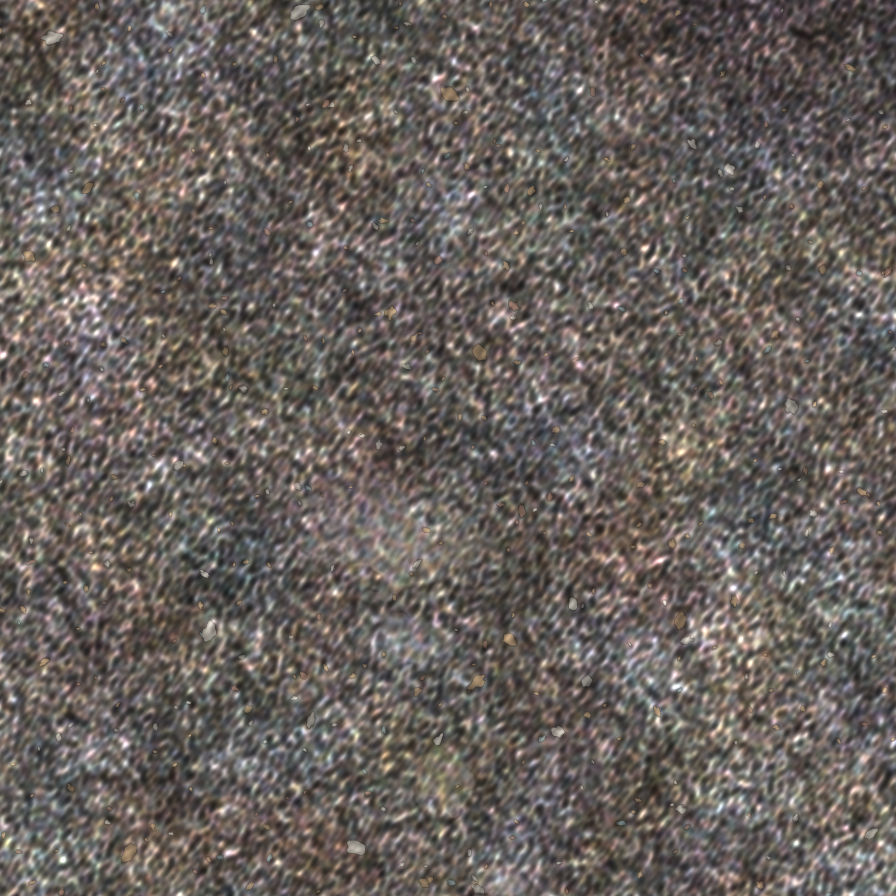
Write a Shadertoy shader that draws this texture.

```glsl
const vec3  SOIL_COLOR    = vec3(0.386, 0.360, 0.344);
const float CONTRAST      = 0.30;   // spread of the logarithmic brightness
const vec2  STREAK_FREQ   = vec2(88.0, 165.0);
const float STREAK_ANGLE  = 0.95;
const float GRAIN_FREQ    = 105.0;
const float CLUMP_FREQ    = 38.0;
const float PATCH_FREQ    = 13.0;
const float BROAD_FREQ    = 4.0;
const vec3  WARM_SHIFT    = vec3(0.040, 0.0, -0.050);
const vec3  GREEN_SHIFT   = vec3(-0.020, 0.018, -0.012);

const vec2  DUSK_CENTER   = vec2(0.88, 1.05);
const float DUSK_RADIUS   = 0.36;
const vec3  DUSK_TINT     = vec3(0.0, -0.03, 0.07);

const float EDGE_SOFTNESS = 0.0020;
const vec2  STONE_RADIUS  = vec2(0.006, 0.013);
const vec2  SPECK_RADIUS  = vec2(0.0028, 0.0056);
const vec3  TAN_STONE     = vec3(0.70, 0.59, 0.46);
const vec3  PALE_STONE    = vec3(0.73, 0.71, 0.67);
const vec3  ROSY_STONE    = vec3(0.60, 0.47, 0.41);
const vec3  BLUE_STONE    = vec3(0.54, 0.61, 0.62);

// Pale crusts: center, then half size
const int   CRUST_COUNT   = 4;
const vec4  CRUSTS[CRUST_COUNT] = vec4[](
    vec4(0.440, 0.405, 0.110, 0.052), vec4(0.455, 0.285, 0.055, 0.026),
    vec4(0.495, 0.130, 0.028, 0.036), vec4(0.560, 0.020, 0.032, 0.020));

vec3 hash3(vec2 cell) {
    vec3 p = fract(cell.xyx * vec3(0.1031, 0.1030, 0.0973));
    p += dot(p, p.yxz + 33.33);
    return fract((p.xxy + p.yzz) * p.zyx);
}

mat2 rotation(float angle) {
    float c = cos(angle), s = sin(angle);
    return mat2(c, -s, s, c);
}

float cornerSlope(vec2 cell, vec2 offset) {
    return dot(hash3(cell).xy * 2.0 - 1.0, offset);
}

// Gradient noise scaled to a standard deviation near one
float noise(vec2 p) {
    vec2 cell = floor(p), f = p - cell;
    vec2 w = f * f * (3.0 - 2.0 * f);
    vec2 e = vec2(0.0, 1.0);
    float low  = mix(cornerSlope(cell, f), cornerSlope(cell + e.yx, f - e.yx), w.x);
    float high = mix(cornerSlope(cell + e, f - e), cornerSlope(cell + 1.0, f - 1.0), w.x);
    return 5.8 * mix(low, high, w.y);
}

vec3 stoneColor(float pick) {
    vec3 color = mix(TAN_STONE, PALE_STONE, step(0.42, pick));
    color = mix(color, ROSY_STONE, step(0.74, pick));
    return mix(color, BLUE_STONE, step(0.90, pick));
}

// Scattered oval stones: color in rgb, coverage in a
vec4 stones(vec2 uv, float density, float share, vec2 radii, float seed) {
    vec4 result = vec4(0.0);
    vec2 home = floor(uv * density);
    for (int y = -1; y <= 1; y++)
    for (int x = -1; x <= 1; x++) {
        vec2 cell = home + vec2(x, y);
        vec3 place = hash3(cell + seed);
        vec3 form = hash3(cell + seed + 57.0);
        if (place.z > share) continue;
        float radius = mix(radii.x, radii.y, form.x * form.x);
        vec2 q = rotation(form.y * 3.14) * (uv - (cell + place.xy) / density);
        q.y *= mix(1.2, 2.0, form.z);
        float bump = 0.12 * radius * noise(q / radius * 1.3 + cell);
        float d = length(q) - radius + bump;
        float cover = 1.0 - smoothstep(-EDGE_SOFTNESS, EDGE_SOFTNESS, d);
        vec3 color = stoneColor(fract(form.x * 7.0 + form.z * 5.0));
        color *= 0.97 - 0.18 * smoothstep(-radius, 0.0, d);
        result = mix(result, vec4(color, 1.0), cover);
    }
    return result;
}

void mainImage(out vec4 fragColor, in vec2 fragCoord) {
    vec2 uv = fragCoord / iResolution.y;
    vec2 turned = rotation(0.5) * uv;

    // Layers of grain, from fine to broad
    float streak = noise(rotation(STREAK_ANGLE) * uv * STREAK_FREQ + 11.0);
    float grain  = noise(turned * GRAIN_FREQ + 23.0);
    float clump  = noise(turned * CLUMP_FREQ + 41.0);
    float blotch = noise(uv * PATCH_FREQ + 67.0);
    float broad  = noise(turned * BROAD_FREQ + 83.0);
    float tone = 0.66 * streak + 0.50 * grain + 0.38 * clump + 0.28 * blotch + 0.20 * broad;

    // Ragged pale crusts with a brighter lower rim
    for (int i = 0; i < CRUST_COUNT; i++) {
        vec2 q = rotation(-0.15) * (uv - CRUSTS[i].xy) / CRUSTS[i].zw;
        float d = length(q) + 0.20 * clump + 0.12 * blotch + 0.07 * grain;
        float cover = 0.85 * (1.0 - smoothstep(0.70, 1.05, d));
        float lift = 1.0 + 0.9 * clamp(-q.y, 0.0, 1.0);
        tone = mix(tone, lift + 0.55 * tone, cover);
    }

    // Dim corner and drifting tints
    float dusk = 1.0 - smoothstep(0.0, DUSK_RADIUS, distance(uv, DUSK_CENTER));
    float warm = 0.8 * noise(uv * 80.0 + 131.0) + 0.6 * noise(uv * 9.0 + 151.0);
    float green = noise(turned * 70.0 + 171.0) + 0.5 * noise(turned * 7.0 + 191.0);
    vec3 tint = 1.0 + WARM_SHIFT * warm + GREEN_SHIFT * green + DUSK_TINT * dusk;
    vec3 color = SOIL_COLOR * tint * exp(CONTRAST * tone - 0.45 * dusk);

    // Specks and larger stones
    vec4 speck = stones(uv, 45.0, 0.20, SPECK_RADIUS, 211.0);
    vec4 stone = stones(uv, 14.0, 0.24, STONE_RADIUS, 307.0);
    float wear = exp(0.09 * (streak + clump) - 0.3 * dusk);
    color = mix(color, speck.rgb * wear, 0.75 * speck.a);
    color = mix(color, stone.rgb * wear, 0.90 * stone.a);

    fragColor = vec4(clamp(color, 0.0, 1.0), 1.0);
}
```
